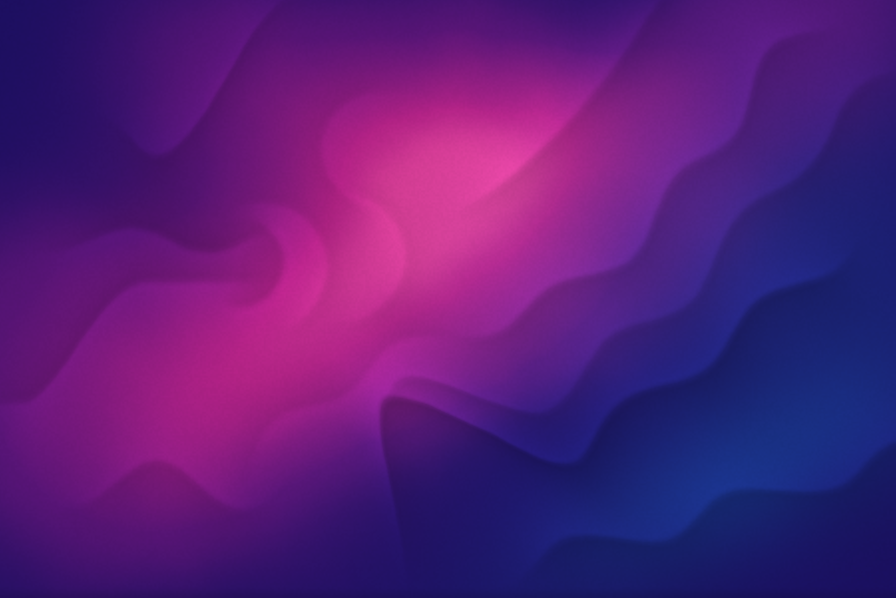
Give the GLSL for this background, as a Shadertoy shader.

```glsl
// Soft folded veils of violet smoke around a pink diagonal glow, fading to blue.

const vec3 NAVY    = vec3(0.09, 0.055, 0.37);
const vec3 PURPLE  = vec3(0.35, 0.08, 0.46);
const vec3 MAGENTA = vec3(0.69, 0.125, 0.51);
const vec3 PINK    = vec3(0.84, 0.23, 0.57);
const vec3 BLUE_TINT   = vec3(-0.01, 0.10, 0.10);
const vec3 VIOLET_TINT = vec3(0.0, 0.045, 0.06);
const float BASE_HEAT   = 0.10;
const float WARP        = 0.022;
const float FOLD_DEPTH  = 0.13;
const float CREASE_SIZE = 0.005;
const float GRAIN       = 0.035;
const float TAU = 6.2831853;

float hash(vec2 p) {
    vec3 q = fract(vec3(p.xyx) * 0.1031);
    q += dot(q, q.yzx + 33.33);
    return fract((q.x + q.y) * q.z);
}

float noise(vec2 p) {
    vec2 i = floor(p), f = fract(p);
    f = f * f * (3.0 - 2.0 * f);
    return mix(mix(hash(i), hash(i + vec2(1, 0)), f.x),
               mix(hash(i + vec2(0, 1)), hash(i + vec2(1, 1)), f.x), f.y);
}

float fbm(vec2 p) {
    float sum = 0.0, amp = 0.5;
    for (int i = 0; i < 4; i++) {
        sum += amp * noise(p);
        p = mat2(1.6, 1.2, -1.2, 1.6) * p + 7.3;
        amp *= 0.5;
    }
    return sum;
}

// Rotated elliptical falloff
float glow(vec2 p, vec2 center, vec2 radii, float angle) {
    p -= center;
    float c = cos(angle), s = sin(angle);
    vec2 q = vec2(c * p.x + s * p.y, c * p.y - s * p.x) / radii;
    return exp(-dot(q, q));
}

float wave(float x, float peak, float period) {
    return cos(TAU * (x - peak) / period);
}

// Visible span of a fold, with soft ends
float span(float x, float a, float b) {
    return smoothstep(a - 0.08, a + 0.08, x) * smoothstep(b + 0.08, b - 0.08, x);
}

// Light rim where d > 0, shadow where d < 0, thin crease between
float fold(float d, float reach) {
    float side = smoothstep(-0.012, 0.012, d);
    return (2.0 * side - 1.0) * exp(-abs(d) / reach) - 0.35 * exp(-abs(d) / CREASE_SIZE);
}

// Curl: a circular fold seen on the side it faces
float curl(vec2 p, vec2 center, float radius, float facing) {
    vec2 q = p - center;
    float along = dot(q, vec2(cos(facing), sin(facing))) / max(length(q), 0.001);
    return smoothstep(-0.3, 0.7, along) * fold(radius - length(q), 0.04);
}

float heatField(vec2 p) {
    float heat = BASE_HEAT;
    heat += 0.50 * glow(p, vec2(0.68, 0.75), vec2(0.29, 0.23), 0.0);
    heat += 0.50 * glow(p, vec2(0.52, 0.43), vec2(0.42, 0.18), 0.6);
    heat += 0.25 * glow(p, vec2(0.10, 0.40), vec2(0.35, 0.25), 0.0);
    heat += 0.20 * glow(p, vec2(0.93, 0.77), vec2(0.25, 0.13), 0.5);
    heat += 0.18 * glow(p, vec2(1.10, 0.72), vec2(0.42, 0.22), 0.75);
    heat += 0.15 * glow(p, vec2(0.33, 0.90), vec2(0.20, 0.20), 0.0);
    heat += 0.13 * glow(p, vec2(1.40, 1.00), vec2(0.25, 0.20), 0.0);
    heat += 0.06 * glow(p, vec2(0.40, 0.10), vec2(0.35, 0.15), 0.0);
    heat += 0.15 * glow(p, vec2(0.80, 0.38), vec2(0.25, 0.10), 0.5);
    heat += 0.09 * glow(p, vec2(0.25, 0.57), vec2(0.25, 0.10), 0.0);
    return heat;
}

float foldField(vec2 p) {
    // Diagonal folds: u runs up to the right, v points up to the left
    float u = 0.8 * p.x + 0.6 * p.y, v = 0.8 * p.y - 0.6 * p.x;
    float upper = -0.11 + 0.055 * wave(u, 0.62, 1.05) + 0.02 * wave(u, 0.54, 0.26);
    float middle = -0.285 + 0.16 * smoothstep(0.92, 0.74, u)
                 + 0.09 * smoothstep(1.1, 1.75, u) + 0.02 * wave(u, 1.08, 0.29);
    float lower = -0.385 + 0.25 * smoothstep(0.92, 0.7, u)
                - 0.3 * smoothstep(0.72, 0.5, u) + 0.02 * wave(u, 1.31, 0.28);
    float deep = -0.48 - 0.38 * (u - 0.72) + 0.025 * wave(u, 0.82, 0.27);
    float crest = 0.05 + 0.6 * (u - 1.1) * (u - 1.1);
    float f = fold(v - upper, 0.06) * span(u, 0.5, 1.65) * mix(-0.4, 1.0, smoothstep(0.8, 1.0, u));
    f += 0.9 * fold(v - middle, 0.05) * span(u, 0.72, 1.7);
    f += 1.4 * fold(v - lower, 0.07) * span(u, 0.62, 1.45);
    f += 1.1 * fold(v - deep, 0.09) * span(u, 0.75, 1.6);
    f += 0.8 * fold(v - crest, 0.06) * span(u, 1.05, 1.5);

    // Folds on the left
    float shoulder = 0.33 + 0.2 * smoothstep(0.04, 0.24, p.x);
    float ripple = 0.6 + 0.02 * wave(p.x, 0.215, 0.27);
    float lobe = 0.74 + 0.27 * smoothstep(0.26, 0.5, p.x) + 0.06 * smoothstep(0.26, 0.17, p.x);
    float hem = 0.19 + 0.04 * wave(p.x, 0.26, 0.3);
    f += 0.8 * fold(shoulder - p.y, 0.06) * span(p.x, 0.0, 0.4);
    f += 0.8 * fold(ripple - p.y, 0.05) * span(p.x, 0.12, 0.42);
    f += 0.9 * fold(p.y - lobe, 0.07) * span(p.x, 0.22, 0.46);
    f += 0.7 * fold(p.y - hem, 0.06) * span(p.x, 0.15, 0.42);
    f -= 0.7 * curl(p, vec2(0.40, 0.56), 0.075, -0.3);
    f += 0.5 * curl(p, vec2(0.44, 0.55), 0.11, 0.4);
    f += 0.4 * curl(p, vec2(0.64, 0.75), 0.10, 3.0);
    f += 0.4 * curl(p, vec2(0.57, 0.57), 0.11, 0.0);
    return f;
}

void mainImage(out vec4 fragColor, in vec2 fragCoord) {
    vec2 uv = fragCoord / iResolution.xy;
    vec2 p = uv * vec2(1.5, 1.0);
    vec2 drift = vec2(fbm(p * 5.0), fbm(p * 5.0 + 19.0)) - 0.47;
    vec2 q = p + WARP * drift;

    // Colour ramp from navy to pink
    float heat = heatField(q + 2.0 * WARP * drift);
    vec3 col = mix(NAVY, PURPLE, smoothstep(0.05, 0.39, heat));
    col = mix(col, MAGENTA, clamp((heat - 0.35) / 0.34, 0.0, 1.0));
    col = mix(col, PINK, smoothstep(0.66, 0.88, heat));

    // Cool tints on the right
    col += BLUE_TINT * glow(q, vec2(1.21, 0.19), vec2(0.38, 0.13), 0.45);
    col += 0.6 * BLUE_TINT * glow(q, vec2(1.40, 0.50), vec2(0.35, 0.30), 0.6);
    col += VIOLET_TINT * glow(q, vec2(1.03, 0.58), vec2(0.50, 0.28), 0.65);

    col *= 1.0 + FOLD_DEPTH * foldField(q);
    col *= 1.0 + GRAIN * (noise(p * 300.0) - 0.5);
    col *= 0.9 + 0.1 * smoothstep(0.0, 0.02, uv.y);
    fragColor = vec4(clamp(col, 0.0, 1.0), 1.0);
}
```
